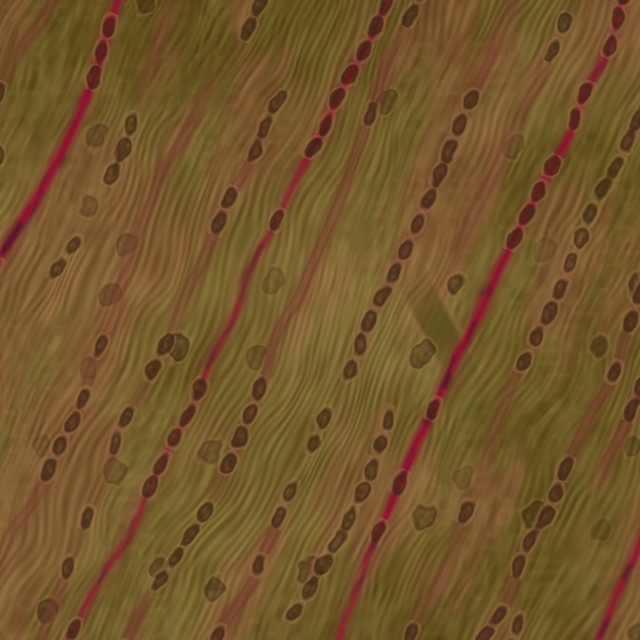
This texture is drawn by a Shadertoy shader. Its source:

```glsl
// Stained muscle tissue: slanted olive fibres, crimson seams and dark oval nuclei.

const vec2 ALONG = vec2(0.412, 0.911);      // fibre direction
const float SEAM_STEP = 0.09;               // distance between seams
const float SEAM_START = 0.12;
const float STRIPES = 84.0;                 // fine striations per canvas
const float NUCLEUS_STEP = 0.042;           // spacing of nuclei on a seam
const float SCATTER_STEP = 0.12;            // grid of loose nuclei

const vec3 OLIVE = vec3(0.450, 0.372, 0.168);
const vec3 MOSS = vec3(0.405, 0.335, 0.130);
const vec3 TAN = vec3(0.500, 0.350, 0.200);
const vec3 ROSE = vec3(0.480, 0.240, 0.185);
const vec3 CRIMSON = vec3(0.560, 0.070, 0.180);
const vec3 PLUM = vec3(0.370, 0.080, 0.160);
const vec3 UMBER = vec3(0.235, 0.145, 0.075);
const vec3 PALE = vec3(0.600, 0.450, 0.290);

float hash(vec2 p) {
    uvec2 q = uvec2(ivec2(floor(p))) * uvec2(73856093u, 19349663u);
    uint h = (q.x ^ q.y) * 1597334673u;
    h = (h ^ (h >> 15)) * 2246822519u;
    return float((h ^ (h >> 13)) >> 8) / 16777216.0;
}

float noise(vec2 p) {
    vec2 i = floor(p), f = fract(p);
    f = f * f * f * (f * (f * 6.0 - 15.0) + 10.0);
    return mix(mix(hash(i), hash(i + vec2(1, 0)), f.x),
               mix(hash(i + vec2(0, 1)), hash(i + vec2(1, 1)), f.x), f.y);
}

float fbm(vec2 p) {
    return 0.55 * noise(p) + 0.3 * noise(p * 2.1 + 17.0) + 0.15 * noise(p * 4.3 + 41.0);
}

float bell(float x, float width) {
    return exp(-x * x / (width * width));
}

// Oval nucleus with mottled body, dark rim and pale halo
vec3 addNucleus(vec3 col, vec2 p, vec2 size, vec2 uv, float strength) {
    float wobble = 0.55 * (noise(uv * 75.0) - 0.5);
    float d = (length(p / size) - 1.0 + wobble) * size.x;
    float body = smoothstep(0.002, -0.003, d) * (0.35 + 0.5 * noise(uv * 150.0));
    col = mix(col, PALE, 0.55 * strength * bell(d - 0.0045, 0.0022));
    col = mix(col, UMBER, strength * body);
    return mix(col, UMBER, 0.75 * strength * bell(d, 0.0022));
}

// Striated fibres with slow changes of hue and shade
vec3 fibres(vec2 uv, vec2 st) {
    float bend = 0.10 * (fbm(uv * 2.6 + 5.0) - 0.5);
    float s = st.x + bend;
    float phase = s * STRIPES + 1.8 * noise(vec2(s * 26.0, st.y * 11.0));
    float patchy = smoothstep(0.25, 0.75, noise(uv * 9.0 + 30.0));
    float stripe = sin(6.2832 * phase) * mix(0.25, 1.0, patchy);
    float thread = noise(vec2(s * 170.0, st.y * 22.0)) - 0.5;
    float curl = 1.0 - abs(2.0 * noise(uv * 52.0 + 3.0 * bend) - 1.0);
    float shade = fbm(uv * 3.5 + 60.0) - 0.5;

    vec3 col = mix(OLIVE, MOSS, smoothstep(0.45, 0.75, fbm(uv * 3.0 + 9.0)));
    float warm = fbm(vec2(st.x * 13.0, st.y * 4.5) + 20.0);
    col = mix(col, TAN, 0.85 * smoothstep(0.46, 0.70, warm));
    float light = 0.034 * stripe + 0.085 * thread + 0.04 * (curl - 0.6) * (1.0 - patchy) + 0.13 * shade;
    col += light * vec3(1.0, 1.02, 0.72);
    col.r += 0.022 * (noise(vec2(s * 120.0, st.y * 14.0) + 80.0) - 0.5);
    return col;
}

// Smooth fold lying across the fibres
vec3 addFold(vec3 col, vec2 uv) {
    vec2 p = uv - vec2(0.685, 0.487);
    vec2 axis = normalize(vec2(0.46, -0.89));
    float across = dot(p, vec2(axis.y, -axis.x));
    float fade = bell(dot(p, axis), 0.065);
    col = mix(col, MOSS * 0.88, 0.85 * fade * smoothstep(0.032, 0.018, abs(across)));
    return mix(col, PALE, 0.4 * fade * bell(abs(across) - 0.028, 0.004));
}

void mainImage(out vec4 fragColor, in vec2 fragCoord) {
    vec2 uv = fragCoord / iResolution.y;
    vec2 st = vec2(dot(uv, vec2(ALONG.y, -ALONG.x)), dot(uv, ALONG));
    vec3 col = addFold(fibres(uv, st), uv);

    // Loose nuclei between the seams
    vec2 cell = floor(st / SCATTER_STEP);
    vec2 jitter = vec2(hash(cell + 11.0), hash(cell + 23.0)) - 0.5;
    vec2 local = st - (cell + 0.5 + 0.5 * jitter) * SCATTER_STEP;
    vec2 looseSize = vec2(0.010, 0.014) + 0.006 * hash(cell + 31.0);
    float looseStrength = step(0.62, hash(cell + 47.0)) * mix(0.25, 0.75, hash(cell + 53.0));
    col = addNucleus(col, local, looseSize, uv, looseStrength);

    // Seams: every fourth is a strong crimson one, the others are faint
    for (int i = -5; i <= 10; i++) {
        float id = float(i);
        bool strong = (i + 8) % 4 == 0;
        float sway = 0.045 * (noise(vec2(st.y * 2.6, id * 7.0)) - 0.5)
                   + 0.010 * (noise(vec2(st.y * 13.0, id * 5.0)) - 0.5);
        float shift = strong ? 0.0 : 0.04 * (hash(vec2(id, 3.0)) - 0.5);
        float x = st.x - SEAM_START - id * SEAM_STEP - shift - sway;
        float flow = noise(vec2(st.y * 4.0, id * 9.0 + 2.0));
        float fray = noise(st * vec2(130.0, 40.0) + id);

        if (strong) {
            float power = mix(0.62, 1.0, smoothstep(0.15, 0.6, flow));
            col = mix(col, ROSE, 0.6 * bell(x, 0.015) * (0.5 + 0.5 * fray));
            vec3 stain = mix(CRIMSON, PLUM, smoothstep(0.45, 0.85, noise(st * vec2(110.0, 32.0) + 70.0)));
            col = mix(col, stain, power * bell(x + 0.004 * (fray - 0.5), mix(0.0055, 0.0085, flow)));
        } else {
            float power = smoothstep(0.2, 0.65, flow) * mix(0.45, 1.0, hash(vec2(id, 8.0)));
            col = mix(col, ROSE, 0.8 * power * bell(x, 0.012) * (0.55 + 0.45 * fray));
            col = mix(col, ROSE * 0.86, 0.55 * power * bell(abs(x) - 0.006, 0.0025));
        }

        // Chains of nuclei held in the seam
        float row = floor(st.y / NUCLEUS_STEP);
        float pick = hash(vec2(row, id + 90.0));
        float crowd = smoothstep(0.42, 0.75, noise(vec2(row * 0.28, id * 3.0 + 50.0)));
        float y = st.y - (row + 0.5 + 0.1 * (pick - 0.5)) * NUCLEUS_STEP;
        vec2 size = vec2(0.0065, 0.0125) + 0.003 * vec2(pick, hash(vec2(row, id)));
        col = addNucleus(col, vec2(x, y), size, uv, 0.85 * step(pick, 0.08 + 0.8 * crowd));
    }
    fragColor = vec4(clamp(col, 0.0, 1.0), 1.0);
}
```
